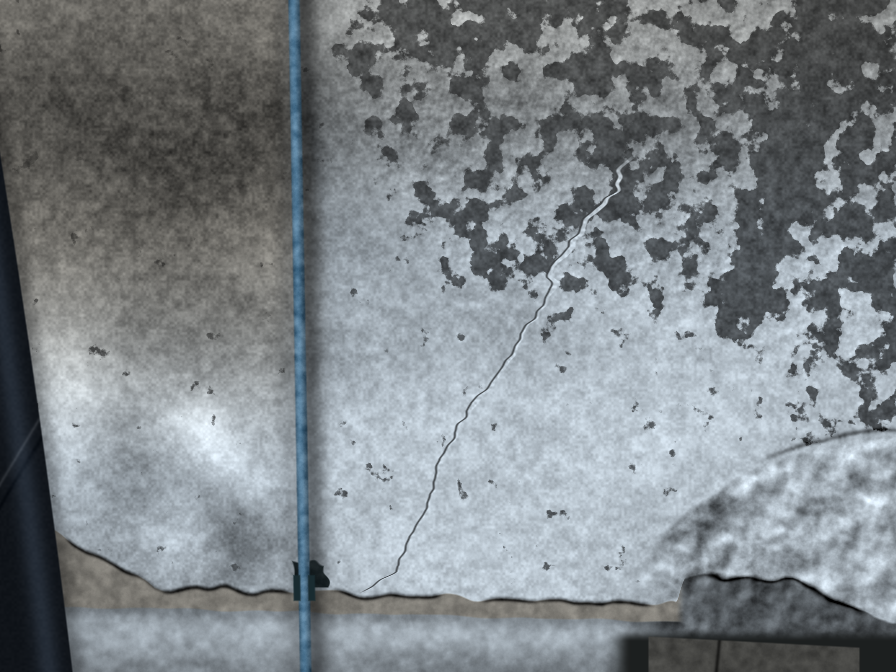
Write a WebGL 1 fragment shader that draws this texture.

```glsl
precision highp float;
// A weathered plaster wall with a crack, a blue cable and a dark drainpipe.
// Soft blobs set the tone, thresholded noise makes flakes, and curves in
// height-relative units place the crack, ledge, rough patch and pipes.
uniform vec2 u_resolution;

float hash(vec2 p) {
  vec3 q = fract(p.xyx * 0.1031);
  q += dot(q, q.yzx + 33.33);
  return fract((q.x + q.y) * q.z);
}

float noise(vec2 p) {
  vec2 i = floor(p), f = fract(p);
  f = f * f * (3.0 - 2.0 * f);
  return mix(mix(hash(i), hash(i + vec2(1, 0)), f.x),
             mix(hash(i + vec2(0, 1)), hash(i + 1.0), f.x), f.y);
}

float fbm(vec2 p) {
  float sum = 0.0, amp = 0.5;
  for (int i = 0; i < 5; i++) {
    sum += amp * noise(p);
    p = mat2(1.6, 1.2, -1.2, 1.6) * p + 7.3;
    amp *= 0.5;
  }
  return sum;
}

float ramp(float a, float b, float x) { return smoothstep(a, b, x); }
float bell(float x, float w) { return exp(-x * x / (w * w)); }
float blob(vec2 p, float x, float y, float w, float h) {
  return bell(p.x - x, w) * bell(p.y - y, h);
}
float fill(float d) {
  float aa = 1.2 / u_resolution.y;
  return 1.0 - ramp(-aa, aa, d);
}
float box(vec2 p, vec2 halfSize) {
  p = abs(p) - halfSize;
  return max(p.x, p.y);
}

// Each clamped term is one leg of the crack, from the ledge upward
float crackX(float y) {
  float x = 0.538 + 1.42 * clamp(y - 0.118, 0.0, 0.031) + 0.5 * clamp(y - 0.149, 0.0, 0.148);
  x += 0.42 * clamp(y - 0.297, 0.0, 0.104) + 0.71 * clamp(y - 0.401, 0.0, 0.144);
  x += 0.25 * clamp(y - 0.545, 0.0, 0.042) + 0.735 * max(y - 0.587, 0.0);
  return x + 0.022 * noise(vec2(y * 28.0, 3)) + 0.009 * noise(vec2(y * 95.0, 8)) - 0.015;
}

void main() {
  vec2 p = gl_FragCoord.xy / u_resolution.y;
  float x = p.x, y = p.y;
  float cloud = fbm(p * vec2(4, 6)) - 0.5;
  float fine = fbm(p * 75.0) - 0.5;
  float grain = noise(p * 260.0) - 0.5;
  float flakes = fbm(p * 38.0 + 4.0);
  float relief = flakes - fbm(p * 38.0 + vec2(4.11, 3.85));
  float lumps = fbm(p * 26.0) - fbm(p * 26.0 + vec2(-0.2, 0.28));
  vec2 q = p + 0.06 * vec2(cloud, fbm(p * 9.0 + 20.0) - 0.5);
  float left = 1.0 - ramp(0.4, 0.5, x);

  // Broad tones of the wall
  float tone = mix(0.73, 0.55, ramp(0.38, 0.8, q.y)) - 0.09 * left + 0.28 * cloud;
  tone -= 0.17 * blob(q, 0.22, 0.8, 0.24, 0.15) + 0.06 * blob(q, 0.28, 0.57, 0.2, 0.1);
  tone += 0.16 * blob(q, 0.11, 0.4, 0.07, 0.12) + 0.2 * blob(q, 0.25, 0.2, 0.07, 0.07);
  tone -= 0.14 * blob(q, 0.2, 0.31, 0.06, 0.09) + 0.17 * blob(q, 0.35, 0.2, 0.06, 0.08);
  vec2 smear = mat2(0.72, 0.69, -0.69, 0.72) * (q - vec2(0.32, 0.35));
  tone += 0.27 * blob(smear, 0.0, 0.0, 0.1, 0.035) + 0.24 * fine + 0.1 * grain;

  // Flaking dark stain and the slanted streak
  float foot = 0.52 + 1.5 * max(0.69 - x, 0.0) - 0.24 * max(x - 0.8, 0.0);
  float stain = ramp(-0.09, 0.17, q.y - foot) * ramp(0.46, 0.56, x);
  float density = 0.2 + stain * (0.25 + 0.32 * cloud + 0.1 * blob(q, 0.66, 0.83, 0.16, 0.16)
    + 0.1 * blob(q, 0.97, 0.8, 0.1, 0.1)) + 0.22 * blob(q, 1.24, 0.385, 0.13, 0.035);
  float streak = abs(q.x - 0.94 - 0.32 * y) - mix(0.03, 0.064, ramp(0.5, 1.0, y));
  density += 0.24 * (1.0 - ramp(-0.012, 0.012, streak)) * ramp(0.46, 0.52, y);
  float dark = 1.0 - ramp(density - 0.035, density + 0.045, flakes);
  tone += stain * (0.04 + 0.6 * relief);
  tone = mix(tone, 0.27 + 0.22 * fine + 0.08 * grain, dark * 0.9);

  // Rough plaster patch
  float edge = max(1.333 - x, 0.0);
  edge = 0.357 - 1.2 * edge * edge + 0.025 * cloud - y;
  float rough = 0.69 + lumps + 0.3 * fine - 0.2 * blob(q, 1.05, 0.23, 0.07, 0.07);
  tone = mix(tone, rough, ramp(0.0, 0.012, edge) * ramp(0.92, 1.02, x));
  tone -= 0.35 * bell(edge + 0.003, 0.004) * ramp(1.1, 1.2, x);

  // Crack with a pale broken lip
  float span = ramp(0.115, 0.125, y) * (1.0 - ramp(0.73, 0.78, y));
  float crack = x - crackX(y);
  float lip = 0.004 + 0.008 * noise(vec2(y * 45.0, 1)) * ramp(0.2, 0.45, y);
  tone = mix(tone, 0.81 + 0.2 * grain, span * fill(-crack) * fill(crack - lip));
  tone = mix(tone, 0.2, 0.85 * span * fill(abs(crack) - 0.0015));

  // Ledge, lower wall and shaded corner
  float corner = ramp(1.005, 1.02, x);
  float top = 0.126 - 0.034 * x + 0.5 * max(0.23 - x, 0.0) + 0.014 * noise(p.xx * 24.0);
  top = mix(top, 0.14 - 0.35 * max(x - 1.18, 0.0) + 0.1 * cloud, corner);
  float under = 0.092 - 0.026 * max(x - 0.23, 0.0) + 0.005 * noise(p.xx * 18.0) - y;
  float ledge = fill(under) * (1.0 - corner);
  float low = mix(0.5 + 0.16 * ramp(0.0, 0.06, y) + 0.25 * cloud, 0.34, ramp(0.9, 1.03, x));
  low -= 0.16 * bell(under, 0.015) * (1.0 - corner);
  float below = fill(y - top);
  tone = mix(tone, mix(low, 0.49, ledge) + 0.25 * fine + 0.5 * lumps * corner, below);
  tone -= 0.42 * bell(y - top, 0.0035) * ramp(0.3, 0.6, noise(p.xx * 13.0));

  // Warm tint at upper left and on the ledge, cool elsewhere
  float warm = max(left * ramp(0.25, 0.7, y), max(below * ledge, 0.55 * ramp(0.6, 1.0, y)));
  tone *= 1.0 - 0.14 * ramp(0.5, 0.9, length(p - vec2(0.7, 0.45)));
  vec3 color = tone * mix(vec3(0.95, 1.01, 1.06), vec3(1.02, 1, 0.95), warm);

  // Dark block on the floor
  color = mix(color, vec3(0.11, 0.12, 0.12), ramp(0.9, 0.94, x) * (1.0 - ramp(0.045, 0.065, y)));
  float block = fill(y - 0.104 + 0.053 * x) * fill(abs(x - 1.122) - 0.157);
  float gap = bell(x - 1.066 - 0.1 * y, 0.003);
  color = mix(color, vec3(0.27, 0.27, 0.26) * (1.0 + 0.6 * fine) * (1.0 - 0.6 * gap), block);

  // Blue cable, its shadow and the clamp
  float cable = x - 0.455 + 0.0175 * y;
  color *= 1.0 - 0.48 * bell(cable - 0.015, 0.02) - 0.14 * bell(cable + 0.02, 0.015);
  float clip = box(p - vec2(0.462, 0.145), vec2(0.025, 0.018)) + 0.012 * (noise(p * 60.0) - 0.5);
  color = mix(color, vec3(0.09, 0.12, 0.13) + 0.12 * fine, fill(clip));
  vec3 blue = vec3(0.34, 0.49, 0.6) * (0.5 + 0.5 * bell(cable + 0.002, 0.008)) + 0.35 * fine;
  color = mix(color, blue, fill(abs(cable) - 0.0085));
  float jaws = box(vec2(abs(cable) - 0.011, y - 0.125), vec2(0.005, 0.019));
  color = mix(color, vec3(0.1, 0.17, 0.19), fill(jaws));

  // Drainpipe with a slanted collar
  float inside = 0.108 - 0.14 * y + 0.025 * y * (0.774 - y) - x;
  float collar = y - 0.365 + 1.35 * inside;
  vec3 pipe = vec3(0.06, 0.075, 0.095) + vec3(0.08, 0.095, 0.115) * bell(inside - 0.035, 0.018);
  pipe += 0.09 * bell(collar - 0.012, 0.004) - 0.04 * bell(collar + 0.015, 0.005) + 0.02 * grain;
  color = mix(color * (1.0 - 0.3 * ramp(-0.03, 0.0, inside)), pipe, fill(-inside));
  gl_FragColor = vec4(clamp(color, 0.0, 1.0), 1.0);
}
```
